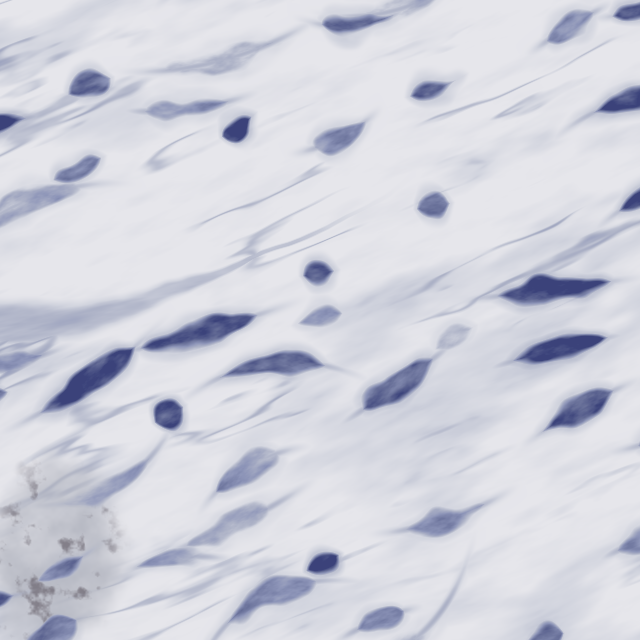
Reproduce this texture procedurally as a Shadertoy shader.

```glsl
// Stained tissue section: blue spindle-shaped nuclei over pale, streaked fibres.
// Stretched noise makes the fibres, jittered grids in the fibre frame scatter
// sharp and ghostly nuclei, and the stain density is looked up in a colour ramp.

const float FIBRE_ANGLE = 0.40;             // radians above horizontal
const vec2  CELL_SIZE = vec2(0.21, 0.142);  // nucleus grid, along and across fibres
const float NUCLEUS_CHANCE = 0.90;
const float GHOST_CHANCE = 0.45;
const vec2  HALF_LENGTH = vec2(0.027, 0.108);
const vec2  HALF_WIDTH = vec2(0.014, 0.023);
const float EDGE_OUT = 0.0055;              // soft rim outside the outline
const float EDGE_IN = 0.0095;               // depth where full stain is reached
const float EDGE_WOBBLE = 0.016;
const vec2  STAIN_LEVEL = vec2(2.7, 5.3);   // palest and darkest nucleus
const vec2  GHOST_LEVEL = vec2(1.5, 2.6);
const vec2  PATCH_CENTRE = vec2(0.085, 0.13);
const vec3  PATCH_GREY = vec3(0.71, 0.72, 0.76);
const vec3  GRAIN_BROWN = vec3(0.45, 0.43, 0.47);
const vec3  RAMP[6] = vec3[6](
    vec3(0.90, 0.90, 0.92), vec3(0.82, 0.83, 0.87), vec3(0.68, 0.70, 0.78),
    vec3(0.55, 0.58, 0.72), vec3(0.41, 0.44, 0.60), vec3(0.23, 0.26, 0.48));

float hash(vec2 p) {
    vec3 q = fract(p.xyx * 0.1031);
    q += dot(q, q.yzx + 33.33);
    return fract((q.x + q.y) * q.z);
}

float noise(vec2 p) {
    vec2 i = floor(p), f = fract(p);
    f = f * f * (3.0 - 2.0 * f);
    return mix(mix(hash(i), hash(i + vec2(1, 0)), f.x),
               mix(hash(i + vec2(0, 1)), hash(i + vec2(1, 1)), f.x), f.y);
}

float fbm(vec2 p) {
    float sum = 0.0, gain = 0.53;
    for (int i = 0; i < 4; i++) {
        sum += gain * noise(p);
        p = p * 2.03 + 17.3;
        gain *= 0.5;
    }
    return sum;
}

vec2 turn(vec2 p, float a) {
    float c = cos(a), s = sin(a);
    return vec2(c * p.x + s * p.y, c * p.y - s * p.x);
}

// Stain density of one pointed, bent nucleus with a faint thread at both ends
float nucleus(vec2 p, vec2 id, float chance, vec2 levels) {
    if (hash(id + 3.7) > chance) return 0.0;
    float size = hash(id + 11.3), side = hash(id + 23.9) - 0.5;
    p = turn(p, (hash(id + 31.1) - 0.5) * 0.55 - 0.04);
    float len = mix(HALF_LENGTH.x, HALF_LENGTH.y, pow(size, 1.3));
    float wid = mix(HALF_WIDTH.x, HALF_WIDTH.y, hash(id + 47.5));
    p.y += side * 5.0 * p.x * p.x;
    float along = p.x / len;
    float taper = 1.0 + 1.1 * side * clamp(along, -1.0, 1.0);
    float profile = 1.0 - pow(abs(along), 2.4);
    float wobble = (noise(p * vec2(28.0, 45.0) + id * 7.1) - 0.5) * EDGE_WOBBLE;
    float d = abs(p.y) - wid * taper * profile + wobble;
    float body = 1.0 - smoothstep(-EDGE_IN, EDGE_OUT, d);
    float halo = 0.26 * (1.0 - smoothstep(0.0, 0.020, d));
    float mottle = (fbm(p * vec2(28.0, 60.0) + id) - 0.5) * 2.6 - side * along;
    float level = mix(levels.x, levels.y, hash(id + 59.2)) + mottle;
    float thread = exp(-pow(p.y / 0.007, 2.0)) * (1.0 - smoothstep(0.7, 1.9, abs(along)));
    return max(level * max(body, halo), 1.9 * thread * step(0.25, size));
}

float scatter(vec2 f, float seed, float chance, vec2 levels) {
    vec2 home = floor(f / CELL_SIZE);
    float stain = 0.0;
    for (int y = -1; y <= 1; y++)
    for (int x = -1; x <= 1; x++) {
        vec2 id = home + vec2(x, y) + seed;
        vec2 jitter = vec2(hash(id + 71.3), hash(id + 83.7));
        vec2 centre = (id - seed + mix(vec2(0.1), vec2(0.9), jitter)) * CELL_SIZE;
        stain = max(stain, nucleus(f - centre, id, chance, levels));
    }
    return stain;
}

// Pale haze, soft broken threads and fine streaks
float fibres(vec2 f) {
    f.y += 0.03 * (noise(f * 4.0) - 0.5);
    float haze = 1.1 * smoothstep(0.47, 0.78, fbm(f * vec2(4.0, 12.0) + 5.0));
    float ridge = abs(fbm(f * vec2(2.5, 17.0) + 31.0) - 0.5);
    float thread = (1.0 - smoothstep(0.0, 0.055, ridge))
                 * smoothstep(0.42, 0.72, fbm(f * vec2(6.0, 10.0) + 63.0));
    float streak = 0.9 * (fbm(f * vec2(13.0, 50.0)) - 0.5);
    return haze + 1.7 * thread + streak;
}

// One broad strand that narrows as it climbs from the left
float strand(vec2 p) {
    float mid = 0.49 + 0.08 * p.x + 0.45 * p.x * p.x + 0.03 * (fbm(p * 7.0) - 0.5);
    float wid = mix(0.038, 0.005, smoothstep(0.0, 0.45, p.x));
    float body = 1.0 - smoothstep(0.4, 1.2, abs(p.y - mid) / wid);
    return body * (0.9 + 1.9 * fbm(turn(p, 0.2) * vec2(9.0, 45.0))) * (1.0 - smoothstep(0.4, 0.65, p.x));
}

void mainImage(out vec4 fragColor, in vec2 fragCoord) {
    vec2 p = fragCoord / iResolution.y;
    vec2 f = turn(p, FIBRE_ANGLE);

    // Stain density to colour
    float base = max(fibres(f), strand(p));
    float ghosts = scatter(f + 0.07, 140.0, GHOST_CHANCE, GHOST_LEVEL);
    float stain = max(scatter(f, 40.0, NUCLEUS_CHANCE, STAIN_LEVEL), ghosts);
    float density = clamp(max(base, stain + 0.25 * base), -0.4, 5.0);
    int k = int(clamp(floor(density), 0.0, 4.0));
    vec3 color = mix(RAMP[k], RAMP[k + 1], density - float(k));

    // Grey granular patch in the lower left
    float reach = length((p - PATCH_CENTRE) * vec2(1.0, 0.85)) + 0.07 * (fbm(p * 12.0) - 0.5);
    float area = (1.0 - smoothstep(0.08, 0.14, reach)) * (1.0 - smoothstep(1.0, 2.5, stain));
    color = mix(color, PATCH_GREY, area * (0.3 + 0.8 * fbm(p * 22.0)));
    float grain = smoothstep(0.58, 0.82, fbm(p * 40.0 + 9.0));
    color = mix(color, GRAIN_BROWN, 0.8 * area * grain);

    fragColor = vec4(color, 1.0);
}
```
